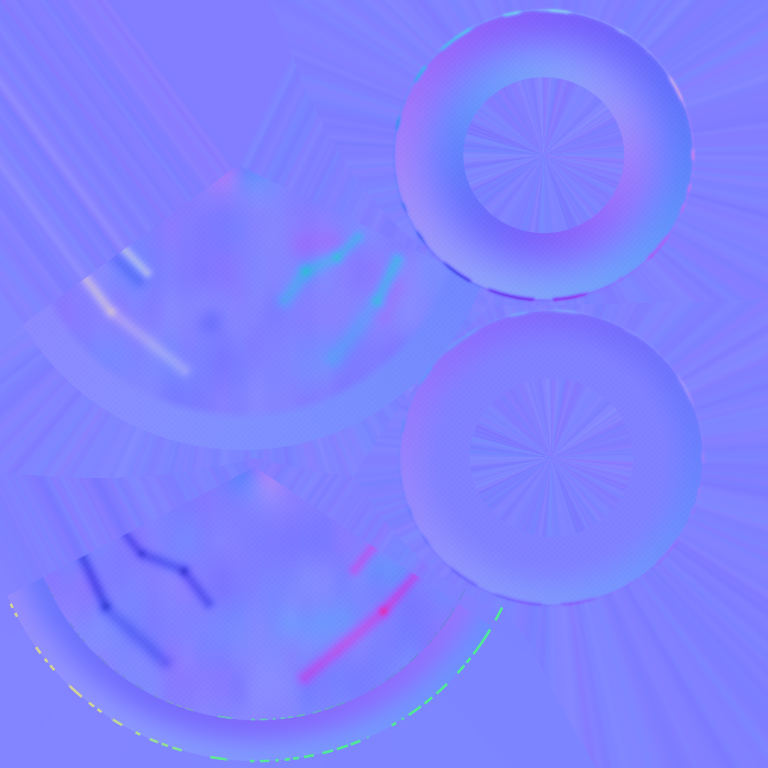
This texture map is drawn by a three.js fragment shader. Its source:

```glsl
// Tangent-space normal map of two rings and two pleated fans on a flat ground.
// Each part adds a slope (red = x, green = y); the ground repeats the slope of
// the nearest shape border, which draws the streaks of edge padding.
varying vec2 vUv;

const vec2 RIDGE = vec2(.19, .17);
const vec2 CYAN = vec2(-.2, .15);
const vec2 MAGENTA = vec2(.21, -.18);

float hash(vec2 p) { return fract(sin(dot(p, vec2(127.1, 311.7))) * 43758.5); }

float noise(vec2 p) {
  vec2 i = floor(p), f = fract(p);
  f = f * f * (3. - 2. * f);
  return mix(mix(hash(i), hash(i + vec2(1, 0)), f.x),
    mix(hash(i + vec2(0, 1)), hash(i + vec2(1, 1)), f.x), f.y);
}

vec2 noiseSlope(vec2 p) { return vec2(noise(p), noise(p + 37.)) - .5; }

vec2 weave(vec2 p) { return .008 * sin(vec2(p.x + p.y, p.x - p.y) * 820.); }

float cross2(vec2 a, vec2 b) { return a.x * b.y - a.y * b.x; }

vec2 onSegment(vec2 p, vec2 a, vec2 b) {
  return mix(a, b, clamp(dot(p - a, b - a) / dot(b - a, b - a), 0., 1.));
}

vec2 closer(vec2 p, vec2 a, vec2 b) { return distance(p, a) < distance(p, b) ? a : b; }

// Soft crease along a segment
float fold(vec2 p, float ax, float ay, float bx, float by, float width) {
  float d = distance(p, onSegment(p, vec2(ax, ay), vec2(bx, by))) / width;
  return exp(-d * d);
}

// Nearest border point (xy) and signed distance (z)
vec3 fanBorder(vec2 p, vec2 apex, vec2 left, vec2 right, vec2 c, float radius) {
  bool below = cross2(left - apex, p - apex) > 0. && cross2(right - apex, p - apex) < 0.;
  vec2 q = closer(p, onSegment(p, apex, left), onSegment(p, apex, right));
  if (below) q = closer(p, q, c + radius * normalize(p - c));
  return vec3(q, distance(p, q) * (below && distance(p, c) < radius ? -1. : 1.));
}

vec3 ringBorder(vec2 p, vec2 c, vec2 radius) {
  vec2 v = (p - c) / radius, q = c + radius * normalize(v);
  return vec3(q, distance(p, q) * sign(length(v) - 1.));
}

// Tip knot, broad ripples and weave shared by both fans
vec2 clothSlope(vec2 p, vec2 apex, float facing) {
  vec2 d = p - apex + vec2(0, .008);
  vec2 tip = vec2(facing * d.x, -.3 * d.y) * 9. * exp(-dot(d, d) / .0009);
  return tip + weave(p) + noiseSlope(p * 17.) * .08 + noiseSlope(p * vec2(45, 20)) * .035;
}

vec2 upperFan(vec2 p) {
  float pale = fold(p, .159, .678, .191, .645, .007)
    + fold(p, .111, .638, .143, .596, .008)
    + .6 * fold(p, .15, .59, .24, .518, .009);
  float cool = .7 * fold(p, .371, .609, .397, .645, .01)
    + .7 * fold(p, .4, .648, .436, .664, .01)
    + .8 * fold(p, .44, .666, .466, .691, .008)
    + fold(p, .517, .661, .492, .609, .009)
    + .5 * fold(p, .488, .602, .436, .534, .013);
  float warm = fold(p, .395, .68, .43, .685, .018) + fold(p, .515, .625, .5, .59, .014);
  float dent = fold(p, .273, .58, .274, .582, .017) + fold(p, .15, .665, .18, .635, .01);
  vec2 v = p - vec2(.316, .746);
  vec2 cloth = clothSlope(p, vec2(.31, .785), -1.) + RIDGE * (pale - .45 * dent)
    + CYAN * cool + MAGENTA * .3 * warm;
  return mix(cloth, weave(p) - .055 * normalize(v), smoothstep(.278, .295, length(v)));
}

vec2 lowerFan(vec2 p) {
  float dark = fold(p, .107, .275, .137, .212, .008)
    + .6 * fold(p, .14, .206, .215, .138, .01)
    + .8 * (fold(p, .159, .31, .182, .281, .007)
    + fold(p, .189, .277, .238, .258, .008) + fold(p, .241, .254, .271, .215, .008));
  float warm = .8 * fold(p, .497, .301, .462, .258, .008)
    + fold(p, .549, .26, .501, .206, .008) + .9 * fold(p, .496, .201, .397, .118, .01);
  float cool = fold(p, .495, .265, .52, .255, .026) + .7 * fold(p, .378, .186, .45, .19, .022);
  vec2 v = p - vec2(.335, .363);
  float across = clamp((length(v) - .3) / .054, 0., 1.);
  vec2 cloth = clothSlope(p, vec2(.332, .392), 1.) - RIDGE * dark + MAGENTA * warm + CYAN * .4 * cool;
  return mix(cloth, .085 * normalize(v) * cos(3.14 * across), smoothstep(0., .03, across));
}

// Ring with a spoked hub: bulge 1 is a round tube, 0 a soft outer lip
vec2 ringSlope(vec2 p, vec2 c, vec2 radius, float bulge) {
  vec2 v = (p - c) / radius, dir = normalize(v);
  float t = clamp((length(v) - .54) / .46, 0., 1.);
  float profile = mix(-.085 * smoothstep(.35, 1., t), .11 * cos(3.14 * t) - .02 * t, bulge);
  vec2 spokes = noiseSlope(dir * 13.) * .07 + noiseSlope(dir * 38.) * .05;
  return mix(spokes, dir * profile + weave(p), smoothstep(.535, .545, length(v)));
}

// Broken bright beads on a ring border
vec2 rimBeads(vec3 edge, vec2 c) {
  vec2 dir = normalize(edge.xy - c);
  float bead = .2 + smoothstep(.45, .8, noise(dir * 9. + 5.));
  return dir * bead * exp(-edge.z * edge.z / 8e-6);
}

float cover(float d) { return 1. - smoothstep(-.001, .001, d); }

void main() {
  vec2 p = vUv, hem = vec2(.335, .363);
  vec2 c1 = vec2(.708, .798), r1 = vec2(.194, .188), c2 = vec2(.718, .404), r2 = vec2(.197, .191);
  vec3 ring1 = ringBorder(p, c1, r1), ring2 = ringBorder(p, c2, r2);
  vec3 fan1 = fanBorder(p, vec2(.31, .785), vec2(.029, .577), vec2(.624, .634), vec2(.316, .746), .332);
  vec3 fan2 = fanBorder(p, vec2(.332, .392), vec2(.009, .224), vec2(.641, .184), hem, .354);
  // Padding streaks carried outward from the nearest border
  vec3 edge = ring1.z < ring2.z ? ring1 : ring2;
  vec2 slope = vec2(0);
  if (fan1.z < edge.z) { edge = fan1; slope = upperFan(fan1.xy) * .22; }
  bool smoothHem = fan2.z < edge.z;
  if (smoothHem) { edge = fan2; slope = lowerFan(fan2.xy) * .2; }
  vec2 streaks = noiseSlope(edge.xy * 75.) * .035 + noiseSlope(edge.xy * 210.) * .04;
  slope += streaks * (smoothHem ? smoothstep(.22, .27, edge.y) : 1.);
  // Shapes
  slope = mix(slope, upperFan(p), cover(fan1.z));
  slope = mix(slope, lowerFan(p), cover(fan2.z));
  slope = mix(slope, ringSlope(p, c1, r1, 1.), cover(ring1.z));
  slope = mix(slope, ringSlope(p, c2, r2, 0.), cover(ring2.z));
  slope += .25 * rimBeads(ring1, c1) + .1 * rimBeads(ring2, c2);
  vec3 color = vec3(slope + vec2(.5, .507), .5 + .5 * sqrt(max(0., 1. - 4. * dot(slope, slope))));
  // Dashed stitches along the lower hem
  vec2 v = p - hem;
  float angle = atan(v.x, -v.y);
  float dash = smoothstep(.4, .55, noise(vec2(angle * 55., 3))) * step(abs(angle), 1.15);
  vec2 line = 1. - smoothstep(vec2(.001, .0005), vec2(.0024, .0018), abs(length(v) - vec2(.354, .3)));
  vec3 thread = mix(vec3(.85, .85, .55), vec3(.3, .95, .55), smoothstep(-.7, 0., angle));
  color = mix(color, thread, line.x * dash * .9);
  color = mix(color, mix(vec3(.42, .5, .85), thread, exp(-angle * angle * 9.)), line.y * dash * .6);
  gl_FragColor = vec4(color, 1);
}
```
